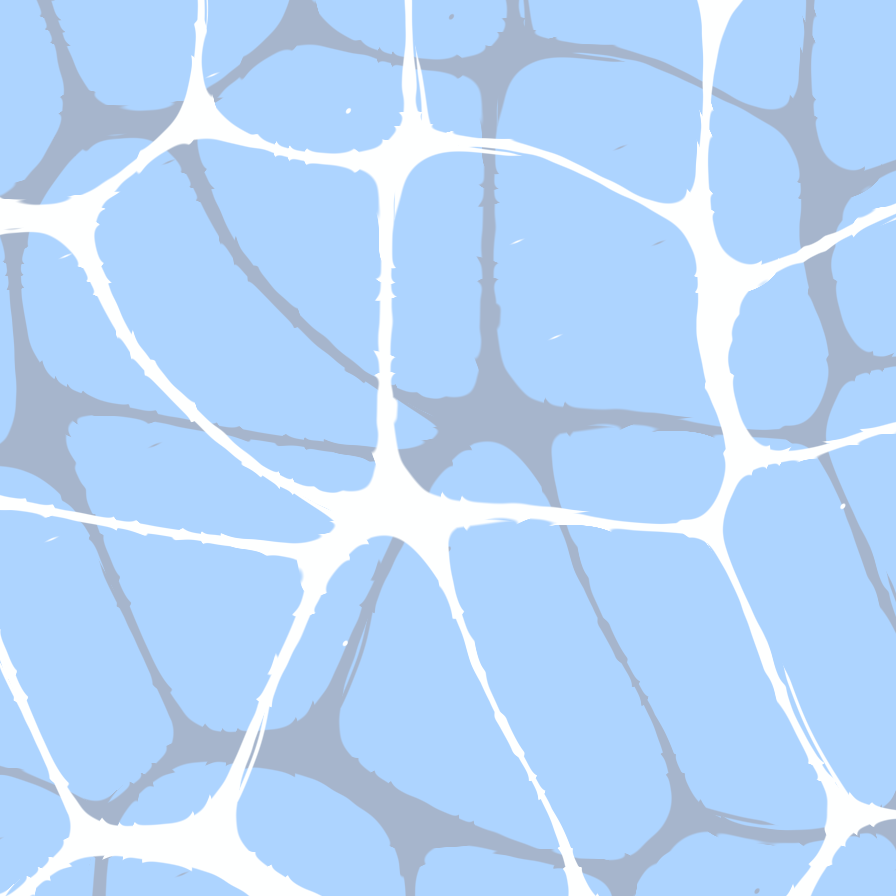
Give the GLSL for this texture, as a three.js fragment shader.

```glsl
varying vec2 vUv;

vec2 hash2(vec2 p) {
  vec3 q = fract(p.xyx * vec3(0.1031, 0.1030, 0.0973));
  q += dot(q, q.yzx + 33.33);
  return fract((q.xx + q.yz) * q.zy);
}

vec2 noise2(vec2 p) {
  vec2 cell = floor(p), f = fract(p);
  f = f * f * f * (f * (f * 6.0 - 15.0) + 10.0);
  return mix(mix(hash2(cell), hash2(cell + vec2(1, 0)), f.x),
             mix(hash2(cell + vec2(0, 1)), hash2(cell + vec2(1, 1)), f.x), f.y);
}

vec2 site(vec2 cell) {
  return cell + 0.5 + 0.88 * (hash2(cell + 17.0) - 0.5);
}

// Distance to curved Voronoi borders; low roundness widens the junctions
float webDistance(vec2 p, float roundness) {
  p += 0.085 * (noise2(p * 3.7 + 5.0) - 0.5);
  vec2 q = vec2(3.2 * p.x + 0.6 * p.y, 2.7 * p.y);
  vec2 home = floor(q), nearestCell = home, toNearest = vec2(0);
  float best = 9.0;
  for (int y = -1; y <= 1; y++)
    for (int x = -1; x <= 1; x++) {
      vec2 cell = home + vec2(x, y);
      vec2 d = site(cell) - q;
      if (dot(d, d) < best) {
        best = dot(d, d);
        nearestCell = cell;
        toNearest = d;
      }
    }

  float sum = 0.0;
  for (int y = -2; y <= 2; y++)
    for (int x = -2; x <= 2; x++) {
      if (x == 0 && y == 0) continue;
      vec2 d = site(nearestCell + vec2(x, y)) - q;
      float border = dot(0.5 * (toNearest + d), normalize(d - toNearest));
      sum += exp(-roundness * border);
    }
  return -log(sum) / roundness / 3.0;
}

// Sparse dots and short dashes between the strokes
float specks(vec2 p) {
  vec2 cell = floor(p * 6.0);
  vec2 rnd = hash2(cell + 71.0);
  vec2 d = p - (cell + 0.25 + 0.5 * hash2(cell + 39.0)) / 6.0;
  d.y -= 0.4 * d.x;
  vec2 size = rnd.y < 0.5 ? vec2(0.0028) : vec2(0.005, 0.001);
  float dist = (length(d / size) - 1.0) * size.y;
  return step(0.84, rnd.x) * (1.0 - smoothstep(-0.001, 0.001, dist));
}

float brushedWeb(vec2 p) {
  vec2 broad = noise2(p * 5.0 + 40.0);
  float roundness = mix(10.0, 27.0, broad.x);

  // Stroke width with hooked spurs along its rim
  float saw = fract(5.0 * noise2(p * 11.0).x);
  float spur = pow(saw, 5.0) * (1.0 - smoothstep(0.88, 1.0, saw));
  float width = mix(0.003, 0.006, broad.y) + 0.006 * spur
              + 0.0016 * (noise2(p * 45.0).x - 0.5);
  float stroke = webDistance(p, roundness) - width;

  // Loose thin strands that leave the stroke and rejoin it
  vec2 drift = 0.034 * (noise2(p * 7.0 + 90.0) - 0.5);
  float presence = smoothstep(0.45, 0.7, noise2(p * 6.0 + 63.0).x);
  float strand = webDistance(p + drift, 30.0) - mix(-0.002, 0.002, presence);

  float ink = 1.0 - smoothstep(-0.001, 0.001, min(stroke, strand));
  return max(ink, specks(p));
}

void main() {
  vec3 water = vec3(0.68, 0.83, 1.0);
  vec3 shadow = vec3(0.65, 0.71, 0.80);
  vec3 foam = vec3(0.995, 1.0, 1.0);

  // The same web casts a shadow up and to the right
  vec3 color = mix(water, shadow, brushedWeb(vUv - vec2(0.115, 0.105)));
  color = mix(color, foam, brushedWeb(vUv));
  gl_FragColor = vec4(color, 1.0);
}
```
